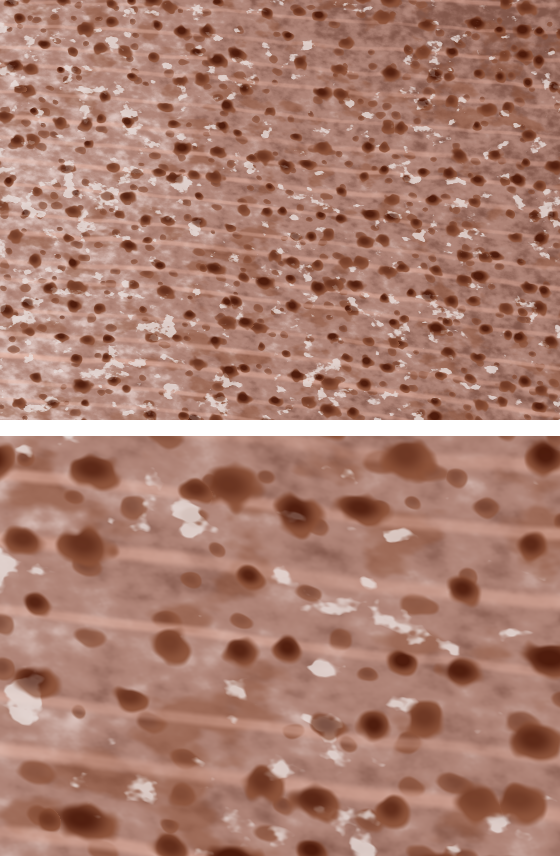
Top, the full canvas; bottom, a detail of the centre.
Give the GLSL for this texture, as a Shadertoy shader.

```glsl
const float ROWS = 18.0;
const float COLUMNS = 18.0;

const vec3 SHADED_WOOD = vec3(0.51, 0.34, 0.29);
const vec3 MID_WOOD = vec3(0.69, 0.52, 0.47);
const vec3 PALE_WOOD = vec3(0.87, 0.78, 0.76);
const vec3 RAY_DARK = vec3(0.73, 0.50, 0.43);
const vec3 RAY_LIGHT = vec3(0.91, 0.74, 0.68);
const vec3 PORE_RIM = vec3(0.55, 0.32, 0.22);
const vec3 PORE_DEEP = vec3(0.29, 0.09, 0.03);
const vec3 FLAKE = vec3(0.91, 0.87, 0.86);

vec2 hash2(vec2 cell) {
    vec3 q = fract(cell.xyx * vec3(0.1031, 0.1030, 0.0973));
    q += dot(q, q.yzx + 33.33);
    return fract((q.xx + q.yz) * q.zy);
}

float valueNoise(vec2 p) {
    vec2 cell = floor(p), f = fract(p);
    f = f * f * (3.0 - 2.0 * f);
    float low = mix(hash2(cell).x, hash2(cell + vec2(1, 0)).x, f.x);
    float high = mix(hash2(cell + vec2(0, 1)).x, hash2(cell + vec2(1, 1)).x, f.x);
    return mix(low, high, f.y);
}

float fbm(vec2 p) {
    float sum = 0.0, amplitude = 0.5;
    for (int octave = 0; octave < 4; octave++) {
        sum += amplitude * valueNoise(p);
        p = mat2(1.6, 1.2, -1.2, 1.6) * p + 7.3;
        amplitude *= 0.5;
    }
    return sum / 0.9375;
}

// Tilted grain coordinates: x along the rays, y across them
vec2 grainSpace(vec2 p) {
    float slope = mix(0.115, 0.05, p.y);
    float sway = 0.022 * (valueNoise(p * vec2(2.4, 3.0) + 40.0) - 0.5);
    float ripple = 0.006 * (valueNoise(p * vec2(15.0, 9.0) + 11.0) - 0.5);
    return vec2(p.x, p.y + slope * p.x + sway + ripple);
}

// Thin irregular rays between the rows of pores
float rayMask(vec2 grain) {
    float row = grain.y * ROWS, nearest = floor(row + 0.5), mask = 0.0;
    for (float i = -1.0; i <= 1.0; i++) {
        float line = nearest + i;
        vec2 random = hash2(vec2(line, 71.0) + 20.0);
        float offset = abs(row - line - 0.36 * (random.x - 0.5)) / ROWS;
        float width = mix(0.0035, 0.0065, random.y);
        float wear = valueNoise(vec2(grain.x * 9.0, line * 5.7));
        float strength = mix(0.45, 1.0, wear) * mix(0.65, 1.0, random.y);
        mask = max(mask, strength * (1.0 - smoothstep(width * 0.3, width * 1.6, offset)));
    }
    return mask;
}

// Scattered oval pores: x = coverage, y = depth of shade
vec2 poreLayer(vec2 grain, vec2 cells, float seed, float density, float size) {
    vec2 home = floor(grain * cells), result = vec2(0.0);
    float raggedness = 0.55 * (valueNoise(grain * 95.0 + seed) - 0.5);
    for (int k = 0; k < 9; k++) {
        vec2 cell = home + vec2(k % 3 - 1, k / 3 - 1);
        vec2 place = hash2(cell + seed);
        vec2 kind = hash2(cell + seed + 53.7);
        vec2 shape = hash2(cell + seed + 91.2);
        if (kind.x > density) continue;
        vec2 center = (cell + 0.5 + (place - 0.5) * vec2(0.85, 0.42)) / cells;
        vec2 radius = size * mix(0.65, 1.25, shape.x) * vec2(mix(0.95, 1.5, shape.y), 0.9);
        vec2 local = (grain - center) / radius;
        float reach = length(local) + raggedness;
        float coverage = 1.0 - smoothstep(0.78, 1.2, reach);
        float shade = 1.0 - smoothstep(0.2, 1.15, length(local - vec2(-0.12, 0.2)));
        float depth = shade * mix(0.35, 1.25, kind.y);
        if (coverage > result.x) result = vec2(coverage, depth);
    }
    return result;
}

vec3 woodColor(float tone) {
    vec3 lower = mix(SHADED_WOOD, MID_WOOD, smoothstep(0.0, 0.5, tone));
    return mix(lower, PALE_WOOD, smoothstep(0.45, 1.0, tone));
}

void mainImage(out vec4 fragColor, in vec2 fragCoord) {
    vec2 p = fragCoord / iResolution.y;
    vec2 grain = grainSpace(p);

    // Light falls off toward the right and the upper edge
    float light = 0.75 - 0.30 * p.x - 0.13 * p.y + 0.28 * (fbm(p * 3.0 + 5.0) - 0.5);

    // Mottled fibrous ground
    float mottle = fbm(grain * vec2(38.0, 52.0)) - 0.5;
    float fiber = valueNoise(grain * vec2(75.0, 150.0) + 19.0) - 0.5;
    vec3 color = woodColor(light + 0.75 * mottle + 0.18 * fiber);
    float stain = smoothstep(0.56, 0.74, fbm(grain * vec2(17.0, 30.0) + 63.0));
    color = mix(color, PORE_RIM, 0.5 * stain);

    // Faint small pits, then the main pores
    vec2 pits = poreLayer(grain, vec2(24.0, 2.0 * ROWS), 131.0, 0.34, 0.0085);
    vec2 pores = poreLayer(grain + vec2(0.0, 0.5 / ROWS), vec2(COLUMNS, ROWS), 17.0, 0.68, 0.0140);
    color = mix(color, mix(PORE_RIM, PORE_DEEP, 0.45 * pits.y), 0.7 * pits.x);

    // Rays
    vec3 rayColor = mix(RAY_DARK, RAY_LIGHT, clamp(light + 0.25 + 0.4 * mottle, 0.0, 1.0));
    color = mix(color, rayColor, 0.85 * rayMask(grain));
    color = mix(color, mix(PORE_RIM, PORE_DEEP, clamp(pores.y, 0.0, 1.0)), 0.95 * pores.x);

    // Pale torn flakes, denser where the light is strong
    float flakeNoise = fbm(grain * vec2(30.0, 44.0) + 87.0) + 0.12 * (light - 0.5);
    float flakes = smoothstep(0.66, 0.75, flakeNoise) * (1.0 - 0.7 * pores.x);
    color = mix(color, FLAKE, 0.8 * flakes);

    fragColor = vec4(color, 1.0);
}
```
